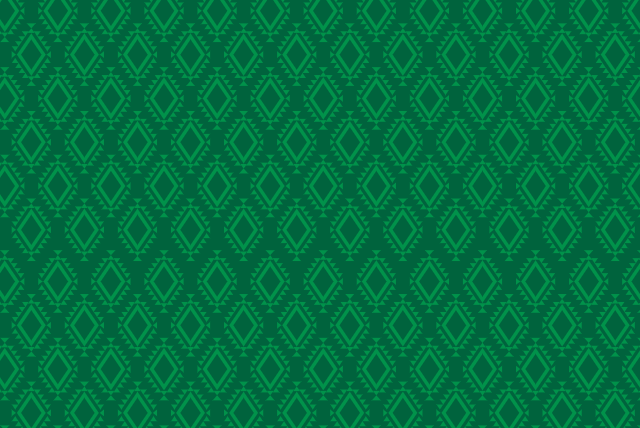
Reproduce this pattern procedurally as a WebGL 1 fragment shader.

```glsl
precision highp float;
// Staggered rows of woven, toothed diamonds in bright green on deep green.
uniform vec2 u_resolution;

// Lengths are in units of 1/768 of the canvas width.
const float CANVAS_WIDTH = 768.0;
const vec2 PITCH = vec2(63.7, 52.55);
const vec2 FIRST_CENTER = vec2(69.4, 13.0);
const float SEAM_ROW = 6.0;    // rows from here on sit lower
const float SEAM_GAP = 9.5;

const vec2 RING_OUTER = vec2(17.3, 25.5);
const vec2 RING_INNER = vec2(12.3, 18.2);

const float TOOTH_START = 4.0;
const float TOOTH_HEIGHT = 6.0;
const float TOOTH_HALF_WIDTH = 4.0;
const float TOOTH_REACH = 22.0;
const float TOOTH_SLOPE = 0.68;

const float WAIST_Y = 31.5;    // where the tip triangles meet
const float SIDE_POINT_X = 18.5;

const vec3 GROUND = vec3(0.0, 0.39, 0.238);
const vec3 THREAD = vec3(0.0, 0.572, 0.292);

// Signed distance to a diamond, for a point in the first quadrant.
float diamond(vec2 p, vec2 halfSize) {
  return (dot(p, halfSize.yx) - halfSize.x * halfSize.y) / length(halfSize);
}

// Triangle with its point at the origin, opening towards +y.
float wedge(vec2 p, float halfWidth, float height) {
  float flank = (abs(p.x) * height - p.y * halfWidth)
              / length(vec2(halfWidth, height));
  return max(flank, p.y - height);
}

float motif(vec2 p) {
  p = abs(p);
  float d = max(diamond(p, RING_OUTER), -diamond(p, RING_INNER));

  // Teeth stepping along each slanted side
  for (int i = 0; i < 4; i++) {
    float y = TOOTH_START + TOOTH_HEIGHT * float(i);
    vec2 point = vec2(TOOTH_REACH - TOOTH_SLOPE * y, y);
    d = min(d, wedge(p - point, TOOTH_HALF_WIDTH, TOOTH_HEIGHT));
  }

  // Hourglass at the top and bottom, single wedge at the sides
  d = min(d, wedge(vec2(p.x, p.y - WAIST_Y), 5.3, 6.0));
  d = min(d, wedge(vec2(p.x, WAIST_Y - p.y), 4.2, 5.4));
  d = min(d, wedge(vec2(p.y, p.x - SIDE_POINT_X), 4.0, 5.0));
  return d;
}

void main() {
  float pixel = CANVAS_WIDTH / u_resolution.x;
  vec2 p = vec2(gl_FragCoord.x, u_resolution.y - gl_FragCoord.y) * pixel;

  // Tips of adjacent rows interlock, so test the neighbours too
  float nearestRow = floor((p.y - FIRST_CENTER.y) / PITCH.y + 0.5);
  float d = 1000.0;
  for (int i = -1; i <= 1; i++) {
    float row = nearestRow + float(i);
    float shift = 0.5 * mod(row, 2.0);
    float column = (p.x - FIRST_CENTER.x) / PITCH.x + shift;
    float x = (fract(column + 0.5) - 0.5) * PITCH.x;
    float centerY = FIRST_CENTER.y + row * PITCH.y
                  + SEAM_GAP * step(SEAM_ROW, row);
    d = min(d, motif(vec2(x, p.y - centerY)));
  }

  float cover = clamp(0.5 - d / pixel, 0.0, 1.0);
  gl_FragColor = vec4(mix(GROUND, THREAD, cover), 1.0);
}
```
